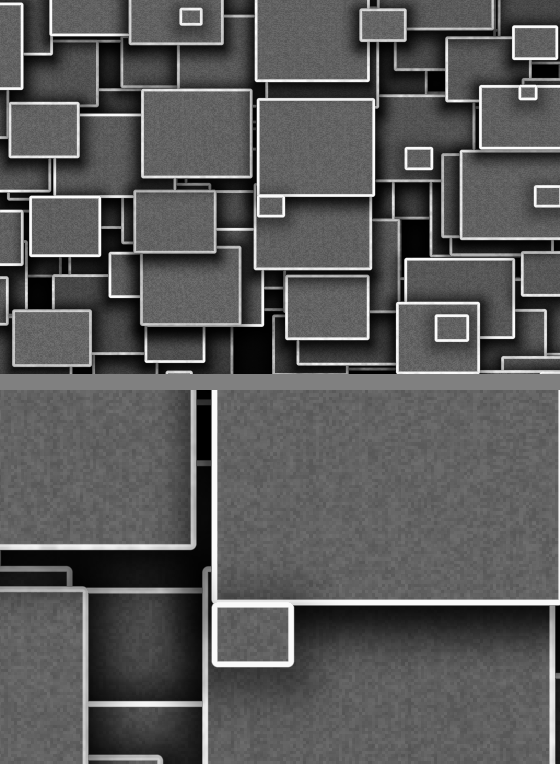
Top: the whole. Bottom: its middle third, enlarged.
A Shadertoy shader for this background:

```glsl
// Stacked grey rectangles with glowing white outlines, soft shadows and fine grain.

float hash(vec2 p) {
    return fract(sin(dot(p, vec2(127.1, 311.7))) * 43758.55);
}

float noise(vec2 p) {
    vec2 i = floor(p), f = fract(p);
    f = f * f * (3.0 - 2.0 * f);
    return mix(mix(hash(i), hash(i + vec2(1, 0)), f.x),
               mix(hash(i + vec2(0, 1)), hash(i + vec2(1, 1)), f.x), f.y);
}

float boxDistance(vec2 p, vec2 halfSize) {
    vec2 q = abs(p) - halfSize;
    return length(max(q, 0.0)) + min(max(q.x, q.y), 0.0);
}

void mainImage(out vec4 fragColor, in vec2 fragCoord) {
    vec2 p = fragCoord / iResolution.y;
    float pixel = 1.0 / iResolution.y;
    float shade = 0.025;
    float edge = 0.0;
    float wear = noise(p * 70.0) * 0.6 + noise(p * 190.0) * 0.4;

    // Layers from back to front; the last one holds a few small tiles
    const int LAYERS = 7;
    for (int layer = 0; layer < LAYERS; layer++) {
        bool small = layer == LAYERS - 1;
        float level = min(float(layer) / 5.0, 1.0);
        vec2 cellSize = small ? vec2(0.2, 0.17) : vec2(0.31, 0.25);
        vec2 shift = float(layer) * vec2(0.137, 0.091) + 3.0;
        vec2 home = floor((p + shift) / cellSize);

        // Row-major order keeps overlaps consistent between cells
        for (int y = -1; y <= 1; y++)
        for (int x = -1; x <= 1; x++) {
            vec2 cell = home + vec2(x, y);
            vec2 id = cell + float(layer) * vec2(19.7, 43.3);
            if (hash(id + 0.5) > (small ? 0.22 : 0.74)) continue;

            // Random placement and proportions
            vec2 jitter = 0.15 + 0.7 * vec2(hash(id + 1.3), hash(id + 2.7));
            vec2 local = p + shift - (cell + jitter) * cellSize;
            float width = small ? mix(0.018, 0.045, hash(id + 3.1))
                                : mix(0.03, 0.165, sqrt(hash(id + 3.1)));
            vec2 halfSize = width * vec2(1.0, mix(0.66, 0.86, hash(id + 4.9)));
            float d = boxDistance(local, halfSize - 0.003) - 0.003;

            // Shadow falls around the tile, a little further below it
            float below = boxDistance(local + vec2(0.0, 0.01), halfSize);
            float shadow = 1.0 - smoothstep(-0.01, 0.075, below);
            shadow *= shadow * (small ? 0.4 : 0.85);
            shade *= 1.0 - shadow;
            edge *= 1.0 - 0.45 * shadow;

            // Face
            float inside = 1.0 - smoothstep(-pixel, pixel, d);
            float face = mix(0.2, 0.385, level) + 0.03 * (hash(id + 5.3) - 0.5);
            shade = mix(shade, face, inside);
            edge *= 1.0 - inside;

            // Outline, worn and fainter on deep tiles
            float line = 1.0 - smoothstep(0.0018, 0.0022 + 1.3 * pixel, abs(d));
            float strength = mix(0.7, 1.15, hash(id + 6.1)) * mix(0.75, 1.0, level);
            strength *= mix(0.75 + 0.5 * wear, 1.0, 0.6 * level);
            edge = max(edge, line * min(strength, 1.0));
        }
    }

    // Grain scales with brightness so the gaps stay black
    float grain = 0.6 * hash(floor(p * 342.0)) + 0.4 * noise(p * 170.0) - 0.5;
    shade *= 1.0 + 0.28 * grain;

    float value = mix(shade, 0.98, clamp(edge, 0.0, 1.0));
    fragColor = vec4(vec3(value), 1.0);
}
```
